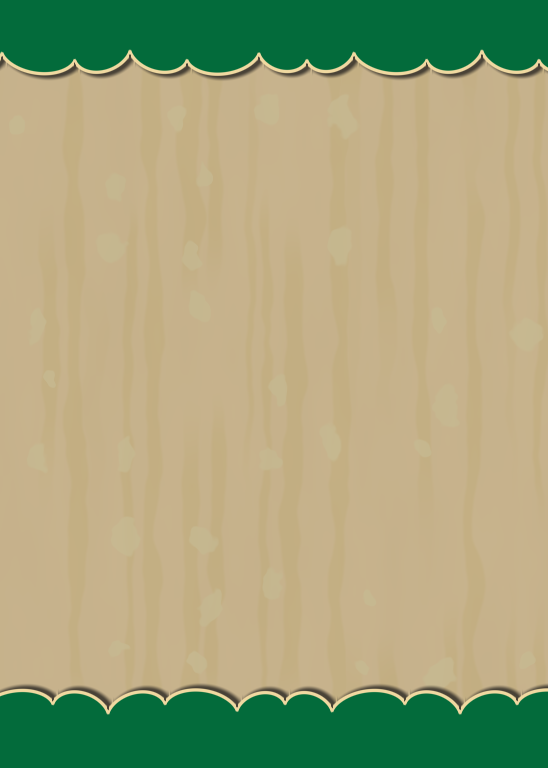
This background is drawn by a WebGL 2 fragment shader. Its source:

```glsl
#version 300 es
precision highp float;

uniform vec2 u_resolution;
out vec4 fragColor;

// Scallops of one repeat: cusp positions, cusp depths, lowest depths
const float PERIOD = 0.6423;
const float cuspX[7] = float[7](0.0, 0.133, 0.2336, 0.3376, 0.469, 0.5566, 0.6423);
const float cuspY[7] = float[7](0.095, 0.108, 0.091, 0.108, 0.096, 0.108, 0.095);
const float lowY[6] = float[6](0.134, 0.131, 0.131, 0.135, 0.130, 0.130);

float hash(vec2 p) {
    return fract(sin(dot(p, vec2(127.1, 311.7))) * 43758.5453);
}

float noise(vec2 p) {
    vec2 i = floor(p), f = fract(p);
    f = f * f * (3.0 - 2.0 * f);
    return mix(mix(hash(i), hash(i + vec2(1, 0)), f.x),
               mix(hash(i + vec2(0, 1)), hash(i + vec2(1, 1)), f.x), f.y);
}

float fbm(vec2 p) {
    return 0.55 * noise(p) + 0.3 * noise(p * 2.1 + 5.0) + 0.15 * noise(p * 4.3 + 9.0);
}

// Depth of the scalloped edge at x
float scallopEdge(float x) {
    x = mod(x - 0.0036, PERIOD);
    float edge = 0.0;
    for (int i = 0; i < 6; i++) {
        if (x >= cuspX[i] && x < cuspX[i + 1]) {
            float t = (x - cuspX[i]) / (cuspX[i + 1] - cuspX[i]);
            float base = mix(cuspY[i], cuspY[i + 1], t);
            float sag = lowY[i] - 0.5 * (cuspY[i] + cuspY[i + 1]);
            edge = base + sag * pow(4.0 * t * (1.0 - t), 0.6);
        }
    }
    return edge;
}

// Approximate signed distance to the edge, positive on the wood
float scallopDistance(vec2 q) {
    float slope = (scallopEdge(q.x + 0.002) - scallopEdge(q.x - 0.002)) / 0.004;
    return (q.y - scallopEdge(q.x)) / sqrt(1.0 + slope * slope);
}

// Wavy vertical grain streaks that fade in and out
float grain(vec2 p) {
    float amount = 0.0;
    for (int i = 0; i < 19; i++) {
        float k = float(i);
        float center = (k + 0.5 + 0.7 * (hash(vec2(k, 3.0)) - 0.5)) / 19.0;
        center += 0.026 * (fbm(vec2(k * 7.0, p.y * 9.0)) - 0.5);
        float halfWidth = 0.007 + 0.011 * hash(vec2(k, 8.0));
        halfWidth *= 0.6 + 0.8 * noise(vec2(k * 5.0, p.y * 14.0));
        float presence = smoothstep(0.25, 0.5, noise(vec2(k * 3.0, p.y * 2.6)));
        float streak = 1.0 - smoothstep(halfWidth - 0.004, halfWidth + 0.003, abs(p.x - center));
        amount = max(amount, streak * presence);
    }
    return amount;
}

// Ragged pale flecks scattered over jittered cells
float flecks(vec2 p) {
    vec2 warped = p + 0.045 * (vec2(fbm(p * 24.0), fbm(p * 22.0 + 40.0)) - 0.5);
    vec2 grid = warped * vec2(7.0, 8.0);
    float amount = 0.0;
    for (int j = -1; j <= 1; j++) {
        for (int i = -1; i <= 1; i++) {
            vec2 cell = floor(grid) + vec2(i, j);
            vec2 center = cell + 0.25 + 0.5 * vec2(hash(cell), hash(cell + 17.0));
            vec2 size = vec2(0.12, 0.2) * (0.6 + 0.8 * hash(cell + 31.0));
            float shape = 1.0 - smoothstep(0.85, 1.1, length((grid - center) / size));
            amount = max(amount, shape * step(0.48, hash(cell + 53.0)));
        }
    }
    return amount;
}

void main() {
    vec2 p = gl_FragCoord.xy / u_resolution.x;
    float height = u_resolution.y / u_resolution.x;
    float aa = 0.75 / u_resolution.x;

    // Wood
    vec3 color = vec3(0.778, 0.698, 0.548);
    color = mix(color, vec3(0.762, 0.682, 0.505), 0.85 * grain(p));
    color = mix(color, vec3(0.775, 0.722, 0.565), 0.85 * flecks(p));
    color += 0.012 * (fbm(p * vec2(18.0, 5.0)) - 0.5);

    // Top border and its shifted mirror at the bottom
    vec2 q = p.y > 0.5 * height ? vec2(p.x, height - p.y)
                                : vec2(p.x + 0.04, p.y - 0.007);
    float d = scallopDistance(q);

    // Shadow, cream rim and green border
    float shadow = 1.0 - smoothstep(-0.002, 0.008, scallopDistance(q - vec2(0.008, 0.006)));
    color = mix(color, vec3(0.22, 0.2, 0.17), 0.88 * shadow);
    color = mix(color, vec3(0.94, 0.85, 0.63), 1.0 - smoothstep(-aa, aa, d - 0.003));
    color = mix(color, vec3(0.01, 0.42, 0.23), 1.0 - smoothstep(-aa, aa, d + 0.003));

    fragColor = vec4(color, 1.0);
}
```
